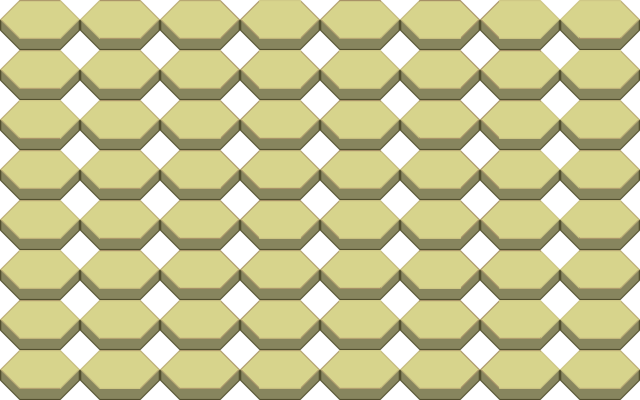
Give the GLSL for this pattern, as a WebGL 1 fragment shader.

```glsl
precision mediump float;

uniform vec2 u_resolution;

// Layout: lengths are in units of one row's height
const vec2 REPEATS = vec2(8.0, 8.0);
const float CELL_WIDTH = 1.6;
const float CUT = 0.39;            // size of the 45 degree corner cuts
const float OUTLINE_WIDTH = 0.022;
const float JOINT_HALF_WIDTH = 0.026;
const float RIM_WIDTH = 0.024;
const float RIM_MIN = 0.1;         // faintest and strongest worn rim
const float RIM_MAX = 0.9;

const vec3 FACE_COLOR = vec3(0.845, 0.83, 0.55);
const vec3 SIDE_COLOR = vec3(0.53, 0.52, 0.37);
const vec3 OUTLINE_COLOR = vec3(0.32, 0.31, 0.18);
const vec3 RIM_COLOR = vec3(0.63, 0.53, 0.38);
const vec3 GAP_COLOR = vec3(1.0);

float hash(vec2 p) {
    return fract(sin(dot(p, vec2(127.1, 311.7))) * 43758.5453);
}

// Coverage of a pixel by the region where dist is positive
float cover(float dist, float pixel) {
    return clamp(dist / pixel + 0.5, 0.0, 1.0);
}

// Distance inward from a flat edge with cut corners
float chamfer(float depth, float fromJoint) {
    return min(depth, (depth + fromJoint - CUT) * 0.7071);
}

float rimStrength(vec2 id) {
    return mix(RIM_MIN, RIM_MAX, hash(id));
}

void main() {
    vec2 grid = gl_FragCoord.xy / u_resolution * REPEATS;
    float pixel = REPEATS.y / u_resolution.y;

    vec2 tile = mod(floor(grid), REPEATS);
    float joint = mod(floor(grid.x + 0.5), REPEATS.x);
    float fromJoint = (0.5 - abs(fract(grid.x) - 0.5)) * CELL_WIDTH;
    float down = 1.0 - fract(grid.y);

    float topEdge = chamfer(down, fromJoint);
    float faceEdge = chamfer(2.0 * CUT - down, fromJoint);
    float bottomEdge = chamfer(1.0 - down, fromJoint);

    // Slab side with dark lower outline and vertical joints
    float outline = cover(OUTLINE_WIDTH - bottomEdge, pixel);
    float jointLine = cover(JOINT_HALF_WIDTH - fromJoint, pixel);
    vec3 color = mix(SIDE_COLOR, OUTLINE_COLOR, max(outline, jointLine));

    // Flat rims wear by tile, slanted rims by joint
    float slanted = step(fromJoint, CUT);
    float slantWear = rimStrength(vec2(joint, 17.0));
    float topWear = mix(rimStrength(tile + 31.0), slantWear, slanted);
    float lowWear = mix(rimStrength(tile + 53.0), slantWear, slanted);

    // Top face and its thin rim
    float topRim = cover(RIM_WIDTH - topEdge, pixel) * topWear;
    float lowRim = cover(RIM_WIDTH - faceEdge, pixel) * lowWear;
    vec3 face = mix(FACE_COLOR, RIM_COLOR, max(topRim, lowRim));
    color = mix(color, face, cover(faceEdge, pixel));

    // Diamond gaps between the cut corners
    float gap = (CUT - fromJoint - min(down, 1.0 - down)) * 0.7071;
    color = mix(color, GAP_COLOR, cover(gap, pixel));

    gl_FragColor = vec4(color, 1.0);
}
```
